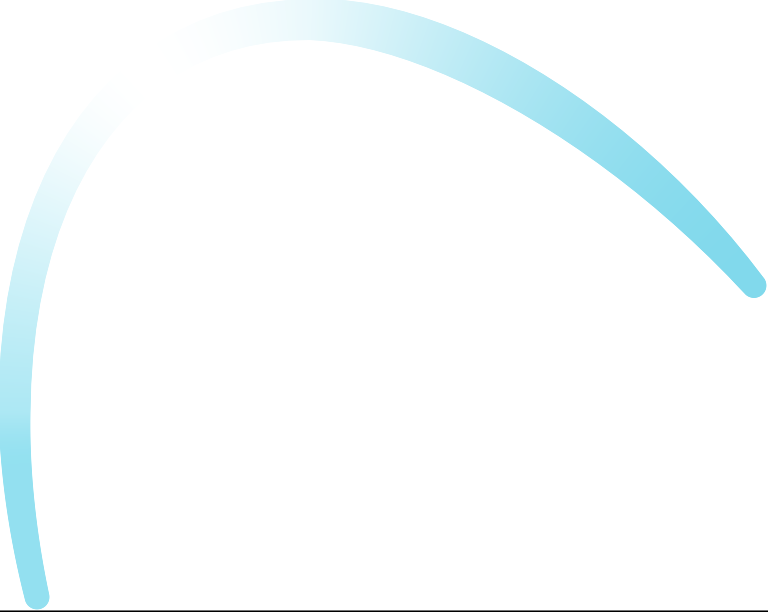
This background is drawn by a Shadertoy shader. Its source:

```glsl
const vec3 PAPER = vec3(1.0);
const vec3 LEFT_CYAN = vec3(0.575, 0.88, 0.942);
const vec3 RIGHT_CYAN = vec3(0.505, 0.85, 0.925);
const vec3 RULE_BLACK = vec3(0.0);
const float RULE_HEIGHT = 0.0025;
const float FADE_CENTER = 1.65;  // path position where the stroke turns white
const int STEPS = 24;

vec2 cubicBezier(vec2 a, vec2 b, vec2 c, vec2 d, float t) {
    float s = 1.0 - t;
    return s * s * s * a + 3.0 * s * s * t * b + 3.0 * s * t * t * c + t * t * t * d;
}

// Radius blends between both ends, with an optional swelling in the middle
float strokeRadius(vec2 ends, float bulge, float t) {
    return mix(ends.x, ends.y, t) + 4.0 * bulge * t * (1.0 - t);
}

// Returns the nearer of two (signed distance, path position) pairs
vec2 nearer(vec2 a, vec2 b) {
    return a.x < b.x ? a : b;
}

// Signed distance to a tapered cubic stroke, and position along the path
vec2 taperedStroke(vec2 p, vec2 a, vec2 b, vec2 c, vec2 d,
                   vec2 radii, float bulge, float pathStart) {
    vec2 best = vec2(1e3, 0.0);
    vec2 from = a;
    for (int i = 0; i < STEPS; i++) {
        vec2 to = cubicBezier(a, b, c, d, float(i + 1) / float(STEPS));
        vec2 along = to - from;
        float h = clamp(dot(p - from, along) / dot(along, along), 0.0, 1.0);
        float t = (float(i) + h) / float(STEPS);
        float dist = length(p - from - along * h) - strokeRadius(radii, bulge, t);
        best = nearer(best, vec2(dist, pathStart + t));
        from = to;
    }
    return best;
}

// Cyan at both tips, fading to white near the upper left bend
vec3 strokeColor(float pathPos) {
    float offset = pathPos - FADE_CENTER;
    float leftTint = smoothstep(0.0, 0.95, -offset);
    float rightTint = smoothstep(0.0, 1.35, offset);
    return offset < 0.0 ? mix(PAPER, LEFT_CYAN, leftTint)
                        : mix(PAPER, RIGHT_CYAN, rightTint);
}

float coverage(float dist, float pixel) {
    return 1.0 - smoothstep(-0.5 * pixel, 0.5 * pixel, dist);
}

void mainImage(out vec4 fragColor, in vec2 fragCoord) {
    float pixel = 1.0 / iResolution.y;
    vec2 p = fragCoord * pixel;

    // Path joints: lower left tip, leftmost point, top, right tip
    vec2 leftTip = vec2(0.0605, 0.0245);
    vec2 leftmost = vec2(0.0237, 0.3257);
    vec2 top = vec2(0.5065, 0.968);
    vec2 rightTip = vec2(1.232, 0.5335);

    // Arch made of three smoothly joined strokes
    vec2 arch = taperedStroke(p, leftTip, vec2(0.039, 0.116), vec2(0.0237, 0.2226),
                              leftmost, vec2(0.0204, 0.0262), 0.0, 0.0);
    arch = nearer(arch, taperedStroke(p, leftmost, vec2(0.0237, 0.7185),
                  vec2(0.2124, 0.968), top, vec2(0.0262, 0.0335), 0.0, 1.0));
    arch = nearer(arch, taperedStroke(p, top, vec2(0.7206, 0.968),
                  vec2(1.018, 0.7905), rightTip, vec2(0.0335, 0.0204), 0.0098, 2.0));

    vec3 color = mix(PAPER, strokeColor(arch.y), coverage(arch.x, pixel));

    // Thin rule along the bottom edge
    color = mix(color, RULE_BLACK, coverage(p.y - RULE_HEIGHT, pixel));
    fragColor = vec4(color, 1.0);
}
```
